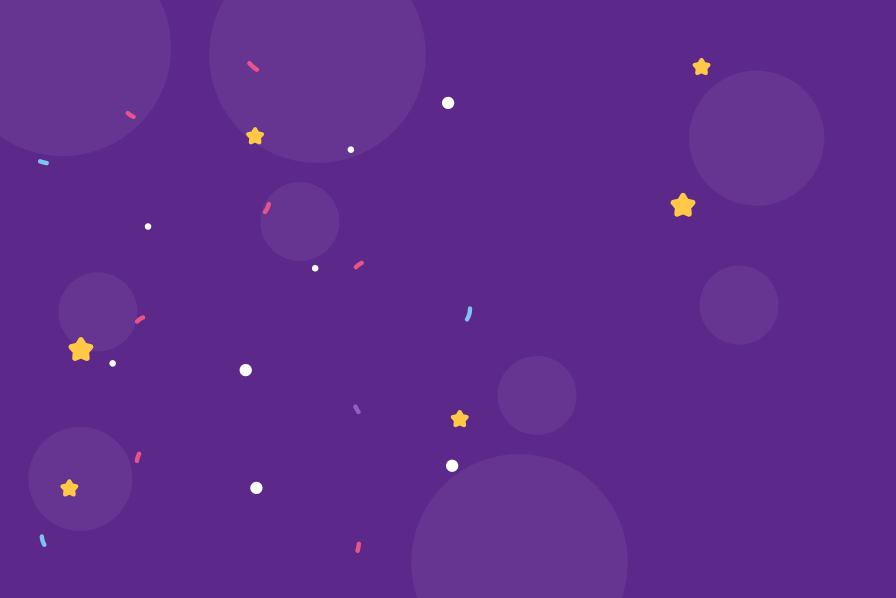
Reproduce this background procedurally as a Shadertoy shader.

```glsl
// Colours
const vec3 PURPLE = vec3(0.36, 0.16, 0.545);
const vec3 GOLD   = vec3(1.0, 0.79, 0.28);
const vec3 PINK   = vec3(0.91, 0.33, 0.54);
const vec3 BLUE   = vec3(0.49, 0.77, 0.95);
const vec3 LILAC  = vec3(0.59, 0.37, 0.76);
const float DISC_TINT = 0.055;

// Sizes, in canvas heights
const float DISC_RADII[9] = float[9](0.181, 0.066, 0.181, 0.066, 0.087, 0.113, 0.066, 0.181, 0.066);
const vec2 STAR_RADII = vec2(0.0155, 0.0215);
const vec2 DOT_RADII = vec2(0.0054, 0.0102);
const vec2 STREAK_HALF_LENGTHS = vec2(0.004, 0.0095);
const float STREAK_RADIUS = 0.0037;
const float STREAK_BEND = 26.0;

// Scatter
const int DISC_COUNT = 9;
const int STAR_COUNT = 6;
const int DOT_COUNT = 8;
const int STREAK_COUNT = 11;
const vec2 SPREAD_STEP = vec2(0.7549, 0.5698);
const vec2 DISC_START = vec2(0.07, 0.92);
const vec2 STAR_START = vec2(0.07, 0.10);
const vec2 PIECE_START = vec2(0.20, 0.35);
const float PIECE_JITTER = 0.12;
const float PI = 3.14159;

vec2 hash2(float n) {
    return fract(sin(vec2(n * 12.99 + 4.1, n * 78.23 + 1.7)) * 4375.85);
}

// Evenly spread points in the unit square
vec2 spread(vec2 start, int i) {
    return fract(start + float(i) * SPREAD_STEP);
}

float coverage(float dist) {
    return clamp(0.5 - dist * iResolution.y, 0.0, 1.0);
}

// Five-pointed star with rounded tips
float starDistance(vec2 p, float radius) {
    float rounding = 0.22 * radius;
    float sector = PI / 5.0;
    float angle = abs(mod(atan(p.x, p.y) + sector, 2.0 * sector) - sector);
    vec2 q = length(p) * vec2(sin(angle), cos(angle));
    vec2 tip = vec2(0.0, radius - rounding);
    vec2 edge = 0.56 * tip.y * vec2(sin(sector), cos(sector)) - tip;
    vec2 toTip = q - tip;
    float t = clamp(dot(toTip, edge) / dot(edge, edge), 0.0, 1.0);
    float side = sign(edge.y * toTip.x - edge.x * toTip.y);
    return -side * length(toTip - edge * t) - rounding;
}

// Capsule bent along a parabola
float streakDistance(vec2 p, float angle, float halfLength, float bend) {
    float c = cos(angle), s = sin(angle);
    vec2 q = vec2(c * p.x + s * p.y, c * p.y - s * p.x);
    float x = clamp(q.x, -halfLength, halfLength);
    return length(q - vec2(x, bend * x * x)) - STREAK_RADIUS;
}

void mainImage(out vec4 fragColor, in vec2 fragCoord) {
    vec2 p = fragCoord / iResolution.y;
    vec2 canvas = vec2(iResolution.x / iResolution.y, 1.0);

    // Pale discs
    float discs = 0.0;
    for (int i = 0; i < DISC_COUNT; i++) {
        vec2 center = canvas * spread(DISC_START, i);
        discs = max(discs, coverage(length(p - center) - DISC_RADII[i]));
    }
    vec3 color = mix(PURPLE, vec3(1.0), DISC_TINT * discs);

    // Dots and streaks, gathered on the left
    for (int i = 0; i < DOT_COUNT + STREAK_COUNT; i++) {
        vec2 rnd = hash2(float(i));
        vec2 place = spread(PIECE_START, i) + PIECE_JITTER * (rnd - 0.5);
        vec2 q = p - canvas * mix(vec2(0.05, 0.09), vec2(0.51, 0.93), place);
        if (i < DOT_COUNT) {
            float radius = i % 2 == 0 ? DOT_RADII.x : DOT_RADII.y;
            color = mix(color, vec3(1.0), coverage(length(q) - radius));
        } else {
            int k = i - DOT_COUNT;
            vec2 shape = hash2(float(i) + 31.0);
            float halfLength = mix(STREAK_HALF_LENGTHS.x, STREAK_HALF_LENGTHS.y, shape.y);
            float bend = STREAK_BEND * (2.0 * rnd.x - 1.0);
            vec3 tint = k % 4 == 1 ? BLUE : (k == 6 ? LILAC : PINK);
            color = mix(color, tint, coverage(streakDistance(q, PI * shape.x, halfLength, bend)));
        }
    }

    // Stars, two of them larger
    for (int i = 0; i < STAR_COUNT; i++) {
        vec2 place = spread(STAR_START, i);
        place.x = pow(place.x, 1.2);
        vec2 center = canvas * mix(vec2(0.04, 0.10), vec2(0.95, 0.93), place);
        float radius = i % 3 == 1 ? STAR_RADII.y : STAR_RADII.x;
        color = mix(color, GOLD, coverage(starDistance(p - center, radius)));
    }

    fragColor = vec4(color, 1.0);
}
```
